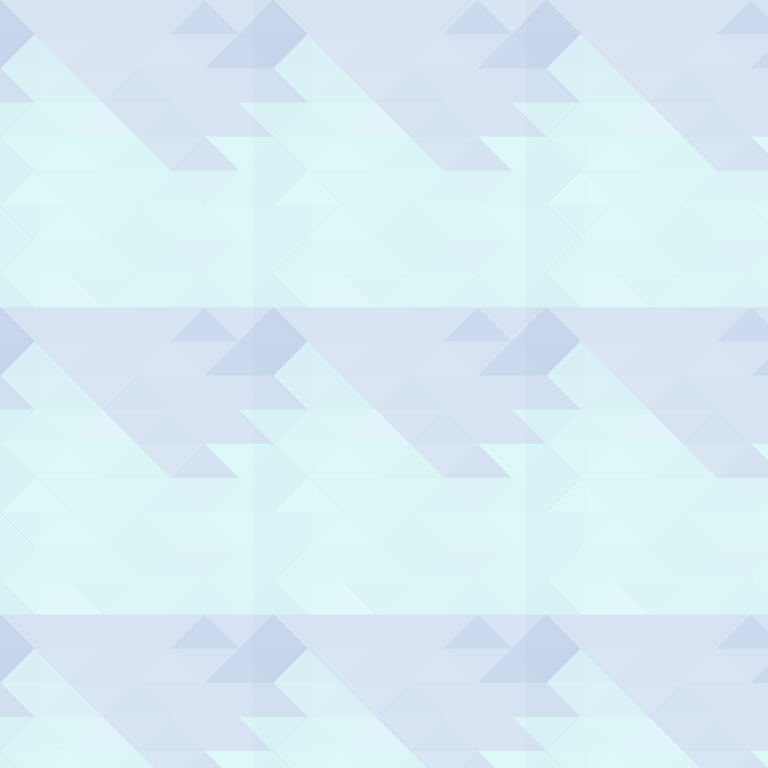
Reproduce this pattern procedurally as a three.js fragment shader.

```glsl
// Pale faceted mosaic: rows of right-angled triangles in a repeating tile,
// split into a blue slope and an icy field. Each facet is found from its row
// and centre column, then tinted by layered sines and a few accent rules.

varying vec2 vUv;

const float CELLS = 22.5;              // facet rows across the canvas
const vec2 TILE = vec2(8.0, 9.0);      // repeat size in cells
const vec3 BLUE = vec3(0.846, 0.893, 0.951);
const vec3 BLUE_DEEP = vec3(0.795, 0.852, 0.932);
const vec3 BLUE_MID = vec3(0.830, 0.885, 0.946);
const vec3 ICE_HIGH = vec3(0.856, 0.942, 0.967);
const vec3 ICE_LOW = vec3(0.863, 0.969, 0.971);
const vec3 ICE_GLINT = vec3(0.882, 0.957, 0.980);
const vec3 TONE_SWING = vec3(0.005, 0.006, 0.002);
const vec3 BAND_TINT = vec3(0.016, 0.014, 0.008);
const float BAND_START = 7.4;          // soft vertical band around the seam
const float BAND_END = 1.15;
const float SEAM_WIDTH = 0.012;        // half width of the zigzag hairline
const float SEAM_DEPTH = 0.03;
const int SAMPLES = 4;                 // edge smoothing, per axis

// Centre column and row of the facet holding point t
vec2 facetId(vec2 t) {
  float row = floor(t.y);
  float depth = t.y - row;
  float parity = mod(row, 2.0);
  float apex = 2.0 * floor((t.x - parity) * 0.5 + 0.5) + parity;
  float offset = t.x - apex;
  float column = abs(offset) < depth ? apex : apex + sign(offset);
  return vec2(mod(column + 1.0, TILE.x) - 1.0, row);
}

float isFacet(vec2 id, float column, float row) {
  return 1.0 - step(0.5, distance(id, vec2(column, row)));
}

float facetTone(vec2 id) {
  return 0.5 * sin(id.x * 2.1 + id.y * 3.7)
       + 0.5 * sin(id.x * 4.3 - id.y * 1.9);
}

vec3 blueFacet(vec2 id) {
  float pointsUp = 1.0 - mod(id.x + id.y, 2.0);
  float peak = mod(id.x - 6.0, TILE.x);
  bool deep = id.y < 1.5 && peak < 2.5 && (pointsUp > 0.5 || peak > 1.5);
  float mid = isFacet(id, 0.0, 2.0) + isFacet(id, 4.0, 2.0)
            + isFacet(id, 5.0, 3.0) + isFacet(id, 6.0, 4.0);
  return deep ? BLUE_DEEP : mix(BLUE, BLUE_MID, mid);
}

vec3 iceFacet(vec2 id) {
  float fall = smoothstep(1.0, 4.0, id.y);
  float side = smoothstep(2.0, 6.0, id.x);
  vec3 ice = mix(ICE_HIGH, ICE_LOW, fall * (1.0 - 0.45 * side));
  float glint = isFacet(id, 3.0, 3.0) + isFacet(id, 2.0, 8.0);
  vec3 shine = ICE_GLINT + vec3(0.0, 0.015, 0.004) * step(6.0, id.y);
  return mix(ice, shine, glint);
}

vec3 mosaic(vec2 p) {
  vec2 t = mod(p, TILE);
  vec2 id = facetId(t);

  // Icy wedge widens downward until it fills the lower rows
  bool ice = id.y > 4.5
    || (id.x < id.y + 0.5 && id.x > min(1.0, 3.0 - id.y) - 0.5);
  vec3 color = ice ? iceFacet(id) : blueFacet(id);
  color += TONE_SWING * facetTone(id);

  // Faint band and zigzag hairline at the tile seam
  float zigzag = 1.0 - abs(mod(t.y, 2.0) - 1.0);
  float band = t.x > BAND_START || t.x < zigzag ? 1.0
             : 0.25 * (1.0 - step(BAND_END, t.x));
  float seamDistance = abs(t.x - zigzag) * 0.707;
  color -= BAND_TINT * band;
  return color - SEAM_DEPTH * (1.0 - step(SEAM_WIDTH, seamDistance));
}

void main() {
  vec2 p = vec2(vUv.x, 1.0 - vUv.y) * CELLS;
  vec2 footprint = fwidth(p);
  vec3 sum = vec3(0.0);
  for (int i = 0; i < SAMPLES; i++) {
    for (int j = 0; j < SAMPLES; j++) {
      vec2 jitter = (vec2(float(i), float(j)) + 0.5) / float(SAMPLES) - 0.5;
      sum += mosaic(p + jitter * footprint);
    }
  }
  gl_FragColor = vec4(sum / float(SAMPLES * SAMPLES), 1.0);
}
```
